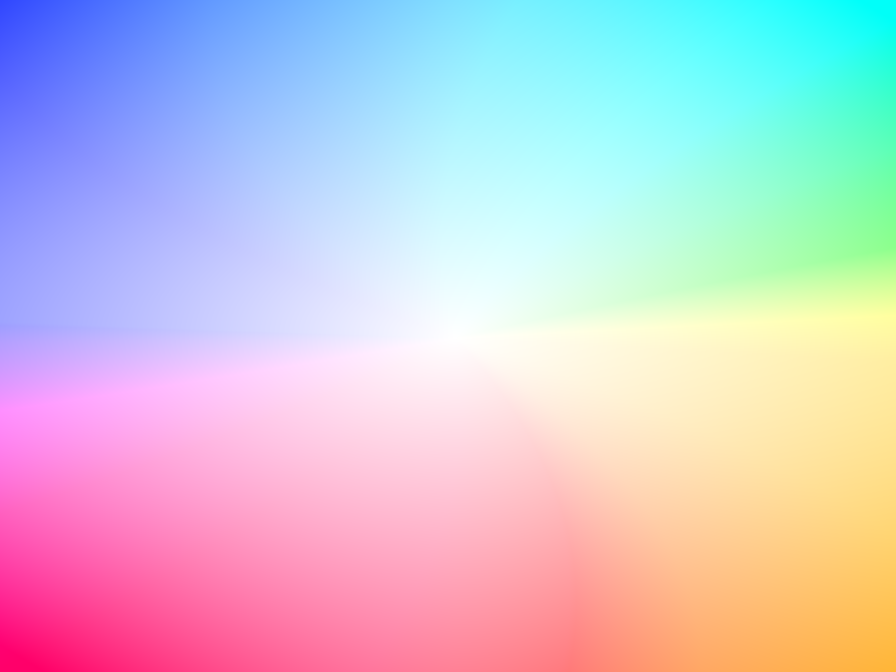
Write a WebGL 2 fragment shader that draws this background.

```glsl
#version 300 es
precision highp float;
// A soft colour wheel: hue follows a slightly swirled angle about a white
// middle, with uneven hue steps, and saturation grows toward the corners.
// All lengths are in units of the canvas height.

uniform vec2 u_resolution;
out vec4 fragColor;

const vec2 WHEEL_CENTRE = vec2(0.508, 0.497);
const float SWIRL = 51.6;        // degrees of twist per unit radius
const float FIRST_ANGLE = 3.0;   // where the turn of hues begins

// Hue stops around the wheel: (angle, hue), both in degrees
const int STOPS = 20;
const vec2 HUE_STOPS[STOPS] = vec2[STOPS](
    vec2(3, 60), vec2(13, 120), vec2(29, 153), vec2(50, 178), vec2(73, 181),
    vec2(105, 187), vec2(117, 195), vec2(147, 219), vec2(160, 235), vec2(178, 237),
    vec2(180.5, 253), vec2(190, 300), vec2(206, 324), vec2(231, 335), vec2(280, 343),
    vec2(312, 358), vec2(327, 26.0 + 360.0), vec2(342, 402), vec2(357, 409), vec2(363, 420));

// Full-value colour from hue in degrees and saturation
vec3 hueColour(float hue, float saturation) {
    vec3 ramp = abs(mod(hue / 60.0 + vec3(0.0, 4.0, 2.0), 6.0) - 3.0) - 1.0;
    return mix(vec3(1.0), clamp(ramp, 0.0, 1.0), saturation);
}

// Angle in degrees, twisted away from the horizontal axis
float swirledAngle(vec2 p, float swirl) {
    float radius = max(length(p), 1e-5);
    float rise = p.y / radius;
    float angle = degrees(atan(p.y, p.x + 1e-6));
    angle = mod(angle - FIRST_ANGLE, 360.0) + FIRST_ANGLE;
    return angle + swirl * radius * rise * rise;
}

// Walk through the stops, blending linearly between neighbours
float hueAtAngle(float angle) {
    float hue = HUE_STOPS[0].y;
    for (int i = 1; i < STOPS; i++) {
        vec2 a = HUE_STOPS[i - 1];
        vec2 b = HUE_STOPS[i];
        hue += (b.y - a.y) * clamp((angle - a.x) / (b.x - a.x), 0.0, 1.0);
    }
    return hue;
}

// Elliptic growth from the middle with extra strength in the corners
float saturationAt(vec2 p) {
    float base = length(p * vec2(0.56, 1.0));
    float corner = 1.65 * pow(abs(p.x * p.y), 1.5);
    float diagonal = 1.0 + 0.45 * p.x * p.y;
    return clamp((base + corner) * diagonal, 0.0, 1.0);
}

void main() {
    vec2 uv = gl_FragCoord.xy / u_resolution;
    vec2 p = (uv - WHEEL_CENTRE) * vec2(u_resolution.x / u_resolution.y, 1.0);
    float hue = hueAtAngle(swirledAngle(p, SWIRL));
    fragColor = vec4(hueColour(hue, saturationAt(p)), 1.0);
}
```
